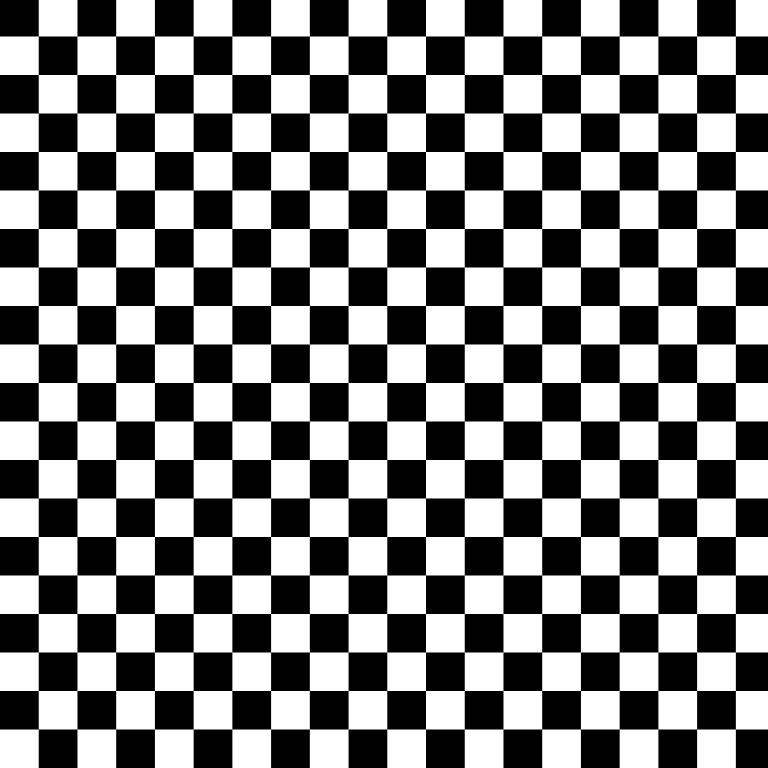
A WebGL 1 fragment shader for this pattern:

```glsl
precision highp float;
// Black and white checkerboard, anchored at the lower left and cropped at the top and right.

uniform vec2 u_resolution;

#define CELLS vec2(19.83, 19.948)  // squares across and down the canvas
#define EDGE_PIXELS 1.0            // width of the smoothed edge
#define DARK vec3(0.0)
#define LIGHT vec3(1.0)

// Signed distance to the nearest cell edge per axis: positive in even cells, negative in odd.
vec2 edgeDistance(vec2 cell) {
    return 0.5 - abs(mod(cell + 0.5, 2.0) - 1.0);
}

// Smoothed checker: 1 where both axes have the same parity, 0 elsewhere.
float checker(vec2 cell, vec2 edgeWidth) {
    vec2 wave = clamp(2.0 * edgeDistance(cell) / edgeWidth, -1.0, 1.0);
    return 0.5 + 0.5 * wave.x * wave.y;
}

void main() {
    vec2 uv = gl_FragCoord.xy / u_resolution;
    vec2 edgeWidth = EDGE_PIXELS * CELLS / u_resolution;
    float light = checker(uv * CELLS, edgeWidth);
    gl_FragColor = vec4(mix(DARK, LIGHT, light), 1.0);
}
```
